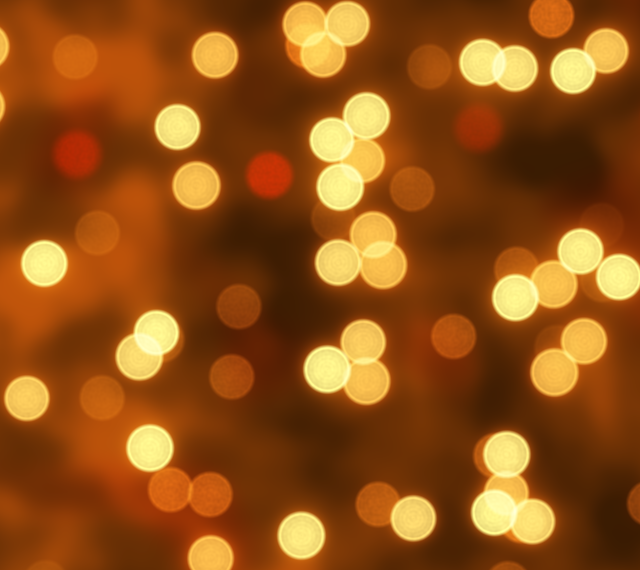
A WebGL 2 fragment shader for this background:

```glsl
#version 300 es
precision highp float;
// Warm out-of-focus lights: blurred brown and orange gradient noise lies
// behind scattered translucent discs. Faint orange and red discs come first,
// then small clusters of bright ones; all are screen-blended with a halo.

uniform vec2 u_resolution;
out vec4 fragColor;

const float DISC_RADIUS = 0.041;
const float TAU = 6.28318;
const int FAINT_COUNT = 30;
const int CLUSTER_COUNT = 28;

const vec3 UMBER = vec3(0.22, 0.105, 0.008);
const vec3 BROWN = vec3(0.41, 0.185, 0.018);
const vec3 RUST = vec3(0.74, 0.32, 0.04);
const vec3 ORANGE = vec3(0.72, 0.27, 0.06);
const vec3 RED = vec3(0.62, 0.01, 0.0);
const vec3 AMBER = vec3(0.95, 0.67, 0.28);
const vec3 CREAM = vec3(0.98, 0.93, 0.53);

vec3 hash3(vec2 p) {
    vec3 q = fract(p.xyx * vec3(0.1031, 0.1030, 0.0973));
    q += dot(q, q.yxz + 33.33);
    return fract((q.xxy + q.yzz) * q.zyx);
}

float gradientDot(vec2 cell, vec2 offset) {
    float angle = TAU * hash3(cell + 57.0).x;
    return dot(vec2(cos(angle), sin(angle)), offset);
}

float gradientNoise(vec2 p) {
    vec2 cell = floor(p);
    vec2 f = p - cell;
    vec2 blend = f * f * f * (f * (f * 6.0 - 15.0) + 10.0);
    vec2 right = vec2(1.0, 0.0);
    vec2 up = vec2(0.0, 1.0);
    float low = mix(gradientDot(cell, f), gradientDot(cell + right, f - right), blend.x);
    float high = mix(gradientDot(cell + up, f - up), gradientDot(cell + 1.0, f - 1.0), blend.x);
    return mix(low, high, blend.y);
}

vec3 screenBlend(vec3 base, vec3 light) {
    return 1.0 - (1.0 - base) * (1.0 - clamp(light, 0.0, 1.0));
}

// Smooth backdrop, warmer towards the left
vec3 backdrop(vec2 p, float across) {
    float tone = 0.43 + 0.36 * (0.5 - across);
    tone += 0.75 * gradientNoise(p * 3.1 + 4.0);
    tone += 0.55 * gradientNoise(p * 6.3 + 19.0);
    tone += 0.22 * gradientNoise(p * 13.0 + 41.0);
    vec3 color = mix(UMBER, BROWN, smoothstep(-0.05, 0.5, tone));
    color = mix(color, RUST, smoothstep(0.42, 1.05, tone));
    float redness = smoothstep(0.1, 0.5, gradientNoise(p * 4.0 + 73.0));
    return color * mix(vec3(1.0), vec3(1.08, 0.8, 0.7), redness);
}

// Evenly spread positions with jitter, slightly past the canvas edges
vec2 scatter(float index, float seed, float aspect) {
    vec2 even = fract(seed * vec2(0.37, 0.61) + index * vec2(0.7549, 0.5698));
    vec2 jitter = 0.15 * (hash3(vec2(index, seed)).xy - 0.5);
    return ((even + jitter - 0.5) * 1.08 + 0.5) * vec2(aspect, 1.0);
}

// Disc with a thin bright rim, faint inner rings and a warm halo
vec3 addDisc(vec3 base, vec2 offset, float radius, vec3 fill, float softness, float glow, float grain) {
    float dist = length(offset);
    float edge = dist - radius;
    float body = 1.0 - smoothstep(-softness, softness, edge);
    float rimOffset = (edge + 0.0045) / 0.002;
    float rim = exp(-rimOffset * rimOffset) * 0.0035 / softness;
    float rings = 0.012 * sin(dist * 900.0);
    float shade = 1.02 - 0.12 * smoothstep(0.3, 1.0, dist / radius);
    vec3 light = fill * (shade + rings + grain + 0.14 * rim) * body;
    float outside = max(edge, 0.0);
    float halo = 0.55 * exp(-outside / 0.009) + 0.14 * exp(-outside / 0.035);
    light += fill * vec3(0.75, 0.3, 0.08) * halo * glow * (1.0 - body);
    return screenBlend(base, light);
}

void main() {
    vec2 p = gl_FragCoord.xy / u_resolution.y;
    float aspect = u_resolution.x / u_resolution.y;
    float sharpEdge = max(0.0032, 1.0 / u_resolution.y);
    float grain = gradientNoise(p * 150.0) + 0.6 * gradientNoise(p * 55.0);
    vec3 color = backdrop(p, p.x / aspect);

    // Faint orange discs, with every seventh one a blurred red
    for (int i = 0; i < FAINT_COUNT; i++) {
        float index = float(i);
        vec3 random = hash3(vec2(index, 11.0));
        bool isRed = i % 7 == 3;
        float strength = isRed ? mix(0.5, 1.0, random.x) : mix(0.1, 1.05, random.x);
        float softness = isRed ? mix(0.004, 0.02, random.y) : sharpEdge * 1.2;
        vec2 offset = p - scatter(index, 5.0, aspect);
        vec3 fill = (isRed ? RED : ORANGE) * strength;
        color = addDisc(color, offset, DISC_RADIUS * 0.96, fill, softness, 0.25, 0.16 * grain);
    }

    // Bright discs, alone or touching in pairs and triples
    for (int i = 0; i < CLUSTER_COUNT; i++) {
        float index = float(i);
        vec2 anchor = scatter(index, 2.0, aspect);
        float turn = TAU * hash3(vec2(index, 23.0)).z;
        int members = i % 8 == 1 ? 3 : (i % 4 == 0 ? 2 : 1);
        for (int j = 0; j < members; j++) {
            vec3 random = hash3(vec2(index, 31.0 + float(j)));
            float angle = turn + 1.2 * float(j);
            float reach = j == 0 ? 0.0 : DISC_RADIUS * mix(1.3, 2.0, random.y);
            vec2 center = anchor + reach * vec2(cos(angle), sin(angle));
            vec3 fill = mix(AMBER, CREAM, smoothstep(0.2, 0.75, random.x));
            float radius = DISC_RADIUS * mix(0.96, 1.03, random.z);
            color = addDisc(color, p - center, radius, fill, sharpEdge, 0.9, 0.05 * grain);
        }
    }

    fragColor = vec4(color, 1.0);
}
```
